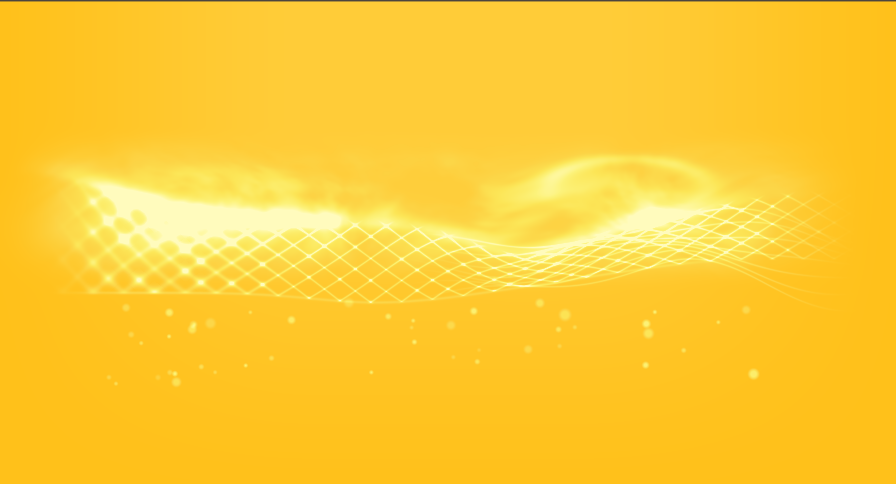
Give the GLSL for this background, as a Shadertoy shader.

```glsl
const vec3 EDGE_AMBER = vec3(1.0, 0.755, 0.10);
const vec3 CENTRE_AMBER = vec3(1.0, 0.80, 0.22);
const vec3 HAZE_GOLD = vec3(0.99, 0.83, 0.27);
const vec3 WARM_YELLOW = vec3(0.99, 0.90, 0.34);
const vec3 PALE_YELLOW = vec3(0.99, 0.95, 0.48);
const vec3 HOT_CREAM = vec3(1.0, 0.985, 0.74);
const vec3 TOP_RULE = vec3(0.30, 0.27, 0.24);
const float MESH_COLUMNS = 29.0;
const float MESH_ROWS = 3.6;
const float LINE_WIDTH = 0.0020;
const float BLUR_WIDTH = 0.0065;
const int DOT_COUNT = 46;
const int STRAND_COUNT = 7;

float hash(vec2 p) {
    vec3 q = fract(p.xyx * 0.1031);
    q += dot(q, q.yzx + 33.33);
    return fract((q.x + q.y) * q.z);
}

float noise(vec2 p) {
    vec2 i = floor(p), f = fract(p);
    f = f * f * (3.0 - 2.0 * f);
    return mix(mix(hash(i), hash(i + vec2(1, 0)), f.x),
               mix(hash(i + vec2(0, 1)), hash(i + vec2(1, 1)), f.x), f.y);
}

float fbm(vec2 p) {
    float sum = 0.0, gain = 0.55;
    for (int i = 0; i < 4; i++) {
        sum += gain * noise(p);
        p = mat2(1.6, 1.2, -1.2, 1.6) * p + 7.3;
        gain *= 0.5;
    }
    return sum;
}

float bell(float d, float width) { return exp(-d * d / (width * width)); }

float window(float x, float a, float b, float c, float d) {
    return smoothstep(a, b, x) * (1.0 - smoothstep(c, d, x));
}

// Upper and lower borders of the woven sheet
float crest(float x) {
    return 0.54 + 0.11 * bell(x - 0.03, 0.13) - 0.065 * bell(x - 0.585, 0.085)
         + 0.06 * smoothstep(0.68, 0.90, x);
}

float hem(float x) {
    return 0.395 - 0.02 * bell(x - 0.42, 0.10) + 0.07 * smoothstep(0.48, 0.85, x);
}

// Diagonal net with glints at some of its knots
float mesh(vec2 uv, float aspect, float pixel) {
    float low = hem(uv.x), span = crest(uv.x) - low;
    float t = (uv.y - low) / span;
    vec2 warp = MESH_COLUMNS * uv.x + MESH_ROWS * t * vec2(1.0, -1.0);
    vec2 knot = floor(warp + 0.5), off = warp - knot;
    vec2 slope = vec2(length(vec2(dFdx(warp.x), dFdy(warp.x))),
                      length(vec2(dFdx(warp.y), dFdy(warp.y)))) / pixel;
    vec2 dist = abs(off) / max(slope, 0.001);
    float focus = smoothstep(0.16, 0.36, uv.x);
    float width = max(mix(BLUR_WIDTH, LINE_WIDTH, focus), 0.6 * pixel);
    float lines = bell(dist.x, width) + bell(dist.y, width);
    vec2 toKnot = vec2((off.x + off.y) * aspect / MESH_COLUMNS,
                       (off.x - off.y) * span / MESH_ROWS) * 0.5;
    float glint = bell(length(toKnot), 2.0 * width) * step(0.55, hash(knot + 40.0));
    float mask = window(t, -0.03, 0.03, 0.92, 1.05) * window(uv.x, 0.05, 0.15, 0.82, 0.96);
    return mask * (mix(0.26, 0.50, focus) * lines + 0.5 * glint);
}

// Long threads fanning out to the right
float strands(vec2 uv, float pixel) {
    float sum = 0.0, fan = smoothstep(0.74, 0.97, uv.x);
    for (int i = 0; i < STRAND_COUNT; i++) {
        float k = float(i) / float(STRAND_COUNT - 1);
        float y = mix(hem(uv.x) - 0.10 * fan, crest(uv.x) - 0.09 * fan, k)
                + 0.014 * cos(uv.x * 24.0 + k * 5.0);
        sum += bell(uv.y - y, max(LINE_WIDTH, 0.6 * pixel));
    }
    return 0.36 * sum * window(uv.x, 0.44, 0.62, 0.80, 0.96);
}

// Cloudy light, bright ridge and blurred loop
float haze(vec2 uv, float aspect) {
    float x = uv.x, d = uv.y - crest(x);
    vec2 p = vec2(x * aspect, uv.y);
    float cloud = fbm(p * vec2(6.0, 11.0) + 2.0 * noise(p * 5.0));
    float body = window(uv.y, 0.40, 0.54, 0.59, 0.74) * window(x, 0.0, 0.18, 0.76, 0.97);
    float glow = body * (0.08 + 0.62 * smoothstep(0.25, 0.85, cloud));
    float power = 0.34 + 0.42 * bell(x - 0.22, 0.15) + 0.32 * bell(x - 0.73, 0.09);
    float ridge = bell(d, d > 0.0 ? 0.024 : 0.013) + 0.35 * bell(d, 0.055);
    glow += ridge * power * window(x, 0.01, 0.15, 0.74, 0.92) * (0.65 + 0.5 * cloud);
    glow += 0.34 * bell(length((uv - vec2(0.19, 0.53)) / vec2(0.11, 0.07)), 1.0);
    vec2 q = (uv - vec2(0.70, 0.612)) / vec2(0.088, 0.060);
    float loopSide = 0.35 + 0.65 * smoothstep(-0.2, 0.7, q.y);
    glow += 0.42 * bell(length(q) - 1.0, 0.20) * loopSide;
    return glow;
}

// Floating discs below the sheet
float dots(vec2 uv, float aspect, float pixel) {
    float sum = 0.0;
    for (int i = 0; i < DOT_COUNT; i++) {
        float id = float(i);
        float h = hash(vec2(id, 3.0)), v = hash(vec2(id, 17.0)), s = hash(vec2(id, 29.0));
        vec2 centre = vec2(mix(0.12, 0.86, pow(h, 1.5)), 0.375 - 0.17 * pow(v, 1.3));
        float radius = mix(0.003, 0.012, s * s * s);
        float d = length((uv - centre) * vec2(aspect, 1.0));
        float soft = pixel + 0.3 * radius;
        sum += (1.0 - smoothstep(radius - soft, radius + soft, d)) * mix(0.15, 0.75, hash(vec2(id, 41.0)));
    }
    return sum;
}

void mainImage(out vec4 fragColor, in vec2 fragCoord) {
    vec2 uv = fragCoord / iResolution.xy;
    float aspect = iResolution.x / iResolution.y, pixel = 1.0 / iResolution.y;
    float light = window(uv.x, -0.05, 0.35, 0.65, 1.05) * smoothstep(-0.1, 0.75, uv.y);
    vec3 color = mix(EDGE_AMBER, CENTRE_AMBER, light);

    float edgeLine = bell(uv.y - hem(uv.x), 0.003) * window(uv.x, 0.05, 0.16, 0.70, 0.86);
    float glow = haze(uv, aspect) + mesh(uv, aspect, pixel) + strands(uv, pixel)
               + dots(uv, aspect, pixel) + 0.28 * edgeLine;

    // Heat ramp from amber to cream
    vec4 heat = clamp(glow * 4.0 - vec4(0.0, 1.0, 2.0, 3.0), 0.0, 1.0);
    color = mix(color, HAZE_GOLD, heat.x);
    color = mix(color, WARM_YELLOW, heat.y);
    color = mix(color, PALE_YELLOW, heat.z);
    color = mix(color, HOT_CREAM, heat.w);

    // Dark rule along the top
    color = mix(color, TOP_RULE, smoothstep(0.9955, 0.9985, uv.y));
    fragColor = vec4(color, 1.0);
}
```
